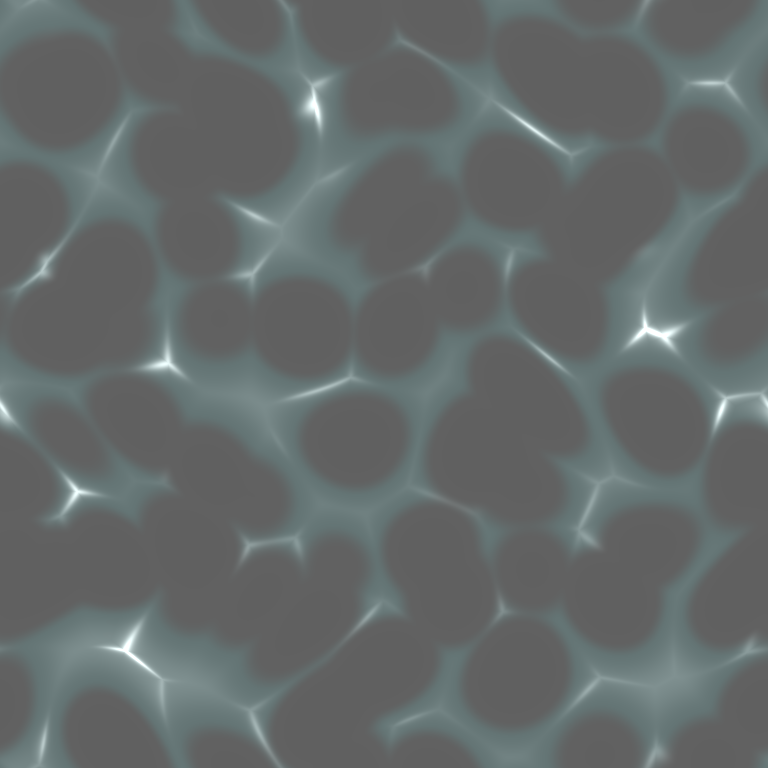
This texture is drawn by a Shadertoy shader. Its source:

```glsl
#define CELLS 8.0
#define JITTER 1.0
#define DEPTH 0.2
#define SOFTNESS 24.0
#define WARP 0.02
#define GLOW 0.55
#define FALLOFF 4.0
#define STREAK 0.8
#define STREAK_WIDTH 0.085
#define STONE vec3(0.378)
#define TEAL vec3(0.0, 0.066, 0.066)

const float TAU = 6.2831853;

vec3 hash3(vec2 cell) {
    vec3 q = fract(cell.xyx * vec3(0.1031, 0.1030, 0.0973) + 0.61);
    q += dot(q, q.yxz + 33.33);
    return fract((q.xxy + q.yzz) * q.zyx);
}

// x: softened squared distance to scattered seeds, y: gap to the second seed
vec2 softCells(vec2 p) {
    vec2 base = floor(p);
    float sum = 0.0, nearest = 9.0, second = 9.0;
    for (int y = -2; y <= 2; y++) {
        for (int x = -2; x <= 2; x++) {
            vec2 cell = base + vec2(x, y);
            vec3 seed = hash3(mod(cell, CELLS) + 3.0);
            vec2 offset = cell + 0.5 + JITTER * (seed.xy - 0.5) - p;
            float dist = dot(offset, offset) + DEPTH * seed.z * seed.z;
            sum += exp(-SOFTNESS * dist);
            second = min(second, max(nearest, dist));
            nearest = min(nearest, dist);
        }
    }
    return vec2(max(-log(sum) / SOFTNESS, 0.0), second - nearest);
}

// Layered sines bend the web without breaking the tiling
vec2 ripple(vec2 uv) {
    vec2 bend = sin(TAU * (2.0 * uv.yx + vec2(0.13, 0.58)));
    bend += 0.6 * sin(TAU * (3.0 * uv.yx + uv + vec2(0.71, 0.29)));
    return uv + WARP * bend;
}

// Patches in which the ridges of the web catch the light
float glint(vec2 uv) {
    float waves = sin(TAU * dot(uv, vec2(4.0, 3.0)) + 1.3 * sin(TAU * (2.0 * uv.x - uv.y)));
    waves += sin(TAU * dot(uv, vec2(-3.0, 5.0)) + 1.7 * sin(TAU * (uv.x + 2.0 * uv.y)));
    return pow(0.5 + 0.25 * waves, 5.5);
}

void mainImage(out vec4 fragColor, in vec2 fragCoord) {
    vec2 uv = fragCoord / iResolution.xy;
    vec2 web = softCells(CELLS * ripple(uv));

    // Broad teal veil that levels off in the widest gaps
    float veil = smoothstep(0.23, 0.42, web.x);
    float body = pow(web.x, FALLOFF);
    float light = GLOW * body / (1.0 + 4.0 * body);

    // Narrow white cores along the ridges
    float across = web.y / STREAK_WIDTH;
    float ridge = 1.0 / (1.0 + across * across);
    light += STREAK * ridge * glint(uv) * smoothstep(0.22, 0.65, web.x);

    vec3 color = STONE + TEAL * veil + light;
    fragColor = vec4(clamp(color, 0.0, 1.0), 1.0);
}
```
